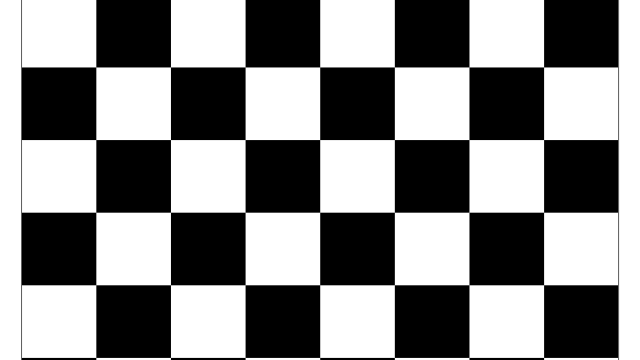
Write a WebGL 2 fragment shader that draws this pattern.

```glsl
#version 300 es
precision highp float;
// Black and white checkerboard, eight columns wide, with hairline side borders on white.

// Lengths are in canvas heights.
#define COLUMNS 8.0
#define CELL vec2(0.2073, 0.2017)
#define BOARD_SHIFT 0.0006
#define ROW_START 0.0058
#define BORDER_WIDTH 0.0018
#define INK vec3(0.0)
#define PAPER vec3(1.0)

uniform vec2 u_resolution;
out vec4 fragColor;

// Alternates between +1 and -1 on each cell, with edges one pixel soft.
vec2 squareWave(vec2 cells, vec2 size, float pixel) {
    vec2 edgeDistance = (0.5 - abs(fract(cells) - 0.5)) * size;
    vec2 side = 1.0 - 2.0 * mod(floor(cells), 2.0);
    return side * clamp(2.0 * edgeDistance / pixel, 0.0, 1.0);
}

// Share of a pixel covered by a centred line, exact even below one pixel wide.
float lineCoverage(float offset, float width, float pixel) {
    float low = max(offset - 0.5 * pixel, -0.5 * width);
    float high = min(offset + 0.5 * pixel, 0.5 * width);
    return max(high - low, 0.0) / pixel;
}

void main() {
    float pixel = 1.0 / u_resolution.y;
    vec2 p = gl_FragCoord.xy * pixel;
    p.x -= 0.5 * u_resolution.x * pixel + BOARD_SHIFT;
    float halfWidth = 0.5 * COLUMNS * CELL.x;

    // Checks: the product of both waves is positive on paper cells.
    vec2 corner = vec2(-halfWidth, ROW_START);
    vec2 wave = squareWave((p - corner) / CELL, CELL, pixel);
    float ink = 0.5 - 0.5 * wave.x * wave.y;

    // Blank margins left and right of the board.
    float outside = abs(p.x) - halfWidth;
    ink *= clamp(0.5 - outside / pixel, 0.0, 1.0);

    // Side borders.
    ink = max(ink, lineCoverage(outside, BORDER_WIDTH, pixel));

    fragColor = vec4(mix(PAPER, INK, ink), 1.0);
}
```
